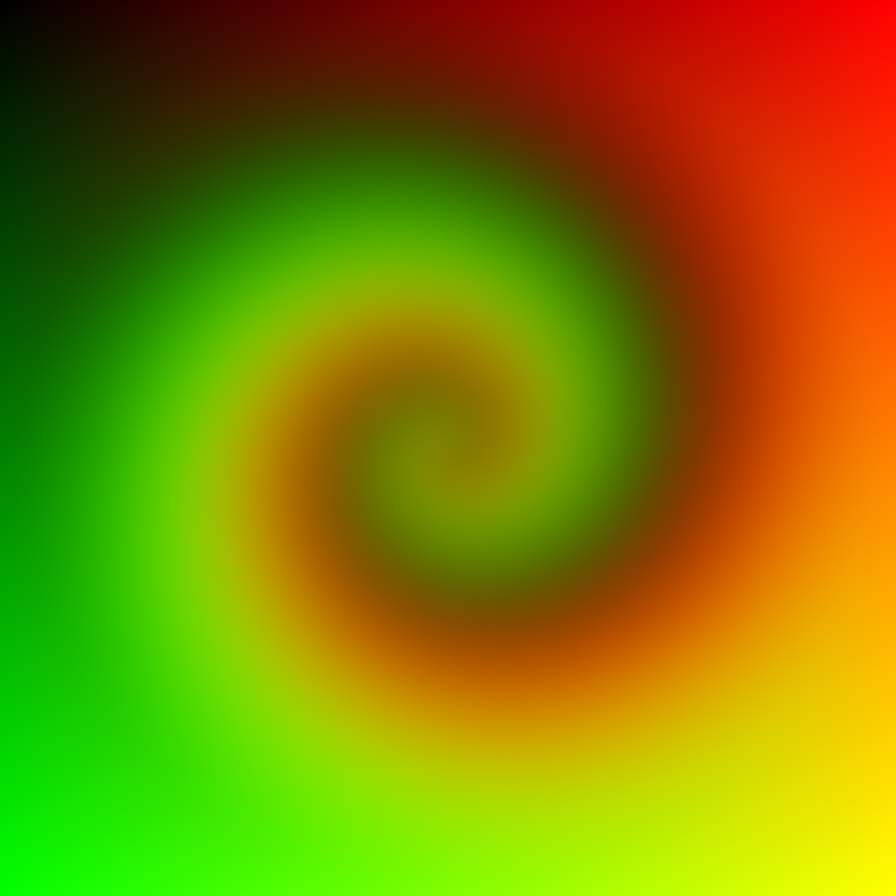
Reproduce this background procedurally as a Shadertoy shader.

```glsl
const vec2 CENTER = vec2(0.5);
const float SWIRL_RADIUS = 0.5;
const float SWIRL_TURN = 8.0; // radians at the center

vec2 rotate(vec2 v, float angle) {
    float c = cos(angle), s = sin(angle);
    return vec2(c * v.x - s * v.y, s * v.x + c * v.y);
}

// Twist strongest at the center, easing to none at the radius
vec2 swirl(vec2 point, vec2 center, float radius, float turn) {
    vec2 offset = point - center;
    float falloff = max(1.0 - length(offset) / radius, 0.0);
    return center + rotate(offset, turn * falloff * falloff);
}

// Red grows to the right, green grows downward
vec3 cornerGradient(vec2 point) {
    return vec3(point.x, 1.0 - point.y, 0.0);
}

void mainImage(out vec4 fragColor, in vec2 fragCoord) {
    vec2 uv = fragCoord / iResolution.xy;
    vec2 twisted = swirl(uv, CENTER, SWIRL_RADIUS, SWIRL_TURN);
    fragColor = vec4(cornerGradient(twisted), 1.0);
}
```
